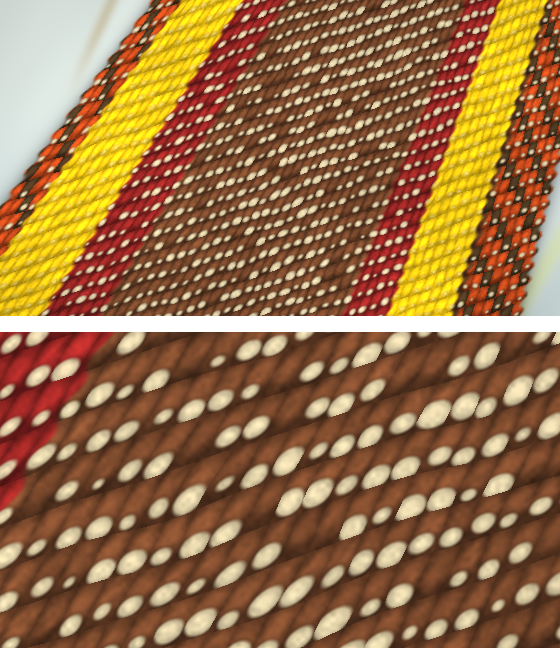
Top, the full canvas; bottom, a detail of the centre.
This texture is drawn by a Shadertoy shader. Its source:

```glsl
#define THREADS 62.0
#define ROWS 22.3
#define ROW_SLOPE 0.33
#define DOT_SIZE 0.0105
#define WOBBLE 0.28
#define FUZZ 0.34

const vec3 BROWN = vec3(0.47, 0.28, 0.17);
const vec3 RED = vec3(0.60, 0.15, 0.14);
const vec3 YELLOW = vec3(1.00, 0.82, 0.08);
const vec3 ORANGE = vec3(0.78, 0.29, 0.11);
const vec3 DARK = vec3(0.30, 0.22, 0.13);
const vec3 CREAM = vec3(0.95, 0.89, 0.72);
const vec3 CLOTH = vec3(0.89, 0.93, 0.91);

float hash(vec2 p) {
    vec3 q = fract(p.xyx * vec3(0.1031, 0.1030, 0.0973));
    q += dot(q, q.yzx + 33.33);
    return fract((q.x + q.y) * q.z);
}

float noise(vec2 p) {
    vec2 i = floor(p), f = fract(p);
    f = f * f * (3.0 - 2.0 * f);
    return mix(mix(hash(i), hash(i + vec2(1, 0)), f.x),
               mix(hash(i + vec2(0, 1)), hash(i + vec2(1, 1)), f.x), f.y);
}

// Coverage of the stripe lo..hi
float stripe(float x, float lo, float hi, float blur) {
    return smoothstep(lo - blur, lo + blur, x) * (1.0 - smoothstep(hi - blur, hi + blur, x));
}

// Softly folded sheet below the strap
vec3 sheet(vec2 uv) {
    float across = uv.x - 0.45 * uv.y;
    float folds = noise(vec2(across * 7.0, uv.y * 1.5));
    vec3 color = CLOTH * (0.93 + 0.12 * folds);
    color = mix(color, vec3(0.78, 0.87, 0.90), 0.4 * smoothstep(0.75, 0.35, uv.y) * (1.0 - folds));
    float crease = exp(-pow((across + 0.095) * 45.0, 2.0)) * smoothstep(0.65, 0.95, uv.y);
    color = mix(color, vec3(0.76, 0.70, 0.55), 0.6 * crease);
    return mix(color, vec3(0.88, 0.92, 0.66), 0.6 * stripe(uv.x - 0.6 * uv.y, 1.60, 1.66, 0.03));
}

void mainImage(out vec4 fragColor, in vec2 fragCoord) {
    vec2 uv = fragCoord / iResolution.y;
    float pixel = 1.0 / iResolution.y;

    // Strap coordinates: across runs 0..1 between edges that spread downwards
    float left = mix(-0.25, 0.486, uv.y);
    float width = mix(1.644, 1.894, uv.y) - left;
    float across = (uv.x - left) / width;
    float row = (uv.y - ROW_SLOPE * uv.x) * ROWS + WOBBLE * noise(uv * 9.0);
    float thread = across * THREADS + 0.3 * (noise(uv * 14.0) - 0.5);
    vec2 id = floor(vec2(thread, row));
    vec2 cell = fract(vec2(thread, row)) - 0.5;
    float chance = hash(id + 71.0);

    // Coloured stripes of the warp
    float ragged = across + 0.003 * sin(row * 6.2832);
    float blur = 0.0015 + pixel;
    float yellow = stripe(ragged, 0.062, 0.200, blur) + stripe(ragged, 0.779, 0.888, blur);
    float center = stripe(ragged, 0.297, 0.704, blur);
    float border = 1.0 - stripe(ragged, 0.062, 0.888, blur);
    float check = 1.0 - step(1.0, mod(id.x + id.y, 3.0));
    vec3 yarn = mix(RED, BROWN, center);
    yarn = mix(yarn, YELLOW, yellow);
    yarn = mix(yarn, mix(ORANGE, DARK, check), border);
    yarn = mix(yarn, DARK, 0.8 * stripe(ragged, 0.885, 0.895, blur));

    // Rounded stitches with twisted fibres
    float stitch = 1.0 - smoothstep(0.12, 0.72, length((cell - vec2(0.0, 0.1)) * vec2(0.95, 1.15)));
    float fibre = noise(vec2(thread * 3.0 - row * 2.0, row * 4.0 + thread));
    float fuzz = noise(uv * 190.0);
    float shade = mix(0.62, 1.14, stitch) + FUZZ * (0.6 * fibre + 0.4 * fuzz - 0.5);
    shade = mix(shade, 0.3 + 0.72 * shade, yellow);
    vec3 color = yarn * shade * (0.93 + 0.14 * chance);

    // Pale weft showing between the ribs, heaviest along the middle
    vec2 jitter = vec2(hash(id + 3.0), hash(id + 19.0)) - 0.5;
    vec2 offset = (cell - vec2(0.12, 0.18) * jitter + vec2(0.0, 0.24)) * vec2(width / THREADS, 0.85 / ROWS);
    offset.x += 0.35 * offset.y;
    float gap = 1.0 - step(1.0, mod(id.x + 2.0 * id.y, 3.0));
    float middle = exp(-pow((across - 0.53) * 9.0, 2.0));
    float size = DOT_SIZE * (0.68 + 0.38 * chance + 0.22 * middle - 0.34 * gap);
    size *= 1.0 - 0.28 * yellow - 0.25 * border;
    size *= step(0.10, chance) * mix(1.0, step(0.45, chance), step(across, 0.062));
    float dist = length(offset * vec2(0.9, 1.15)) - size;
    float edge = 0.0015 + 0.7 * pixel;
    float rim = 1.0 - smoothstep(-edge, 0.003 + edge, dist);
    float dotMask = (1.0 - smoothstep(-edge, edge, dist)) * step(0.0001, size);
    color *= 1.0 - 0.22 * rim * step(0.0001, size) * (1.0 - yellow);
    vec3 weft = mix(CREAM, vec3(0.98, 0.89, 0.50), yellow);
    weft *= 0.82 + 0.2 * smoothstep(0.0, -0.008, dist) + 0.14 * (fuzz - 0.5);
    color = mix(color, weft, dotMask * (0.94 - 0.25 * yellow));

    // Strap outline, contact shadow and overall light
    float bump = 0.004 * sin(row * 6.2832);
    float strap = stripe(across, bump, 1.0 + bump, blur);
    float outside = max(-across, across - 1.0) * width;
    vec3 ground = sheet(uv) * (1.0 - 0.3 * exp(-max(outside, 0.0) * 45.0));
    color *= 0.94 + 0.16 * noise(uv * 2.5 + 4.0);
    color = mix(ground, color, strap);
    vec2 fromCenter = fragCoord / iResolution.xy - 0.5;
    color *= 1.06 - 0.28 * dot(fromCenter, fromCenter);
    fragColor = vec4(clamp(color, 0.0, 1.0), 1.0);
}
```
